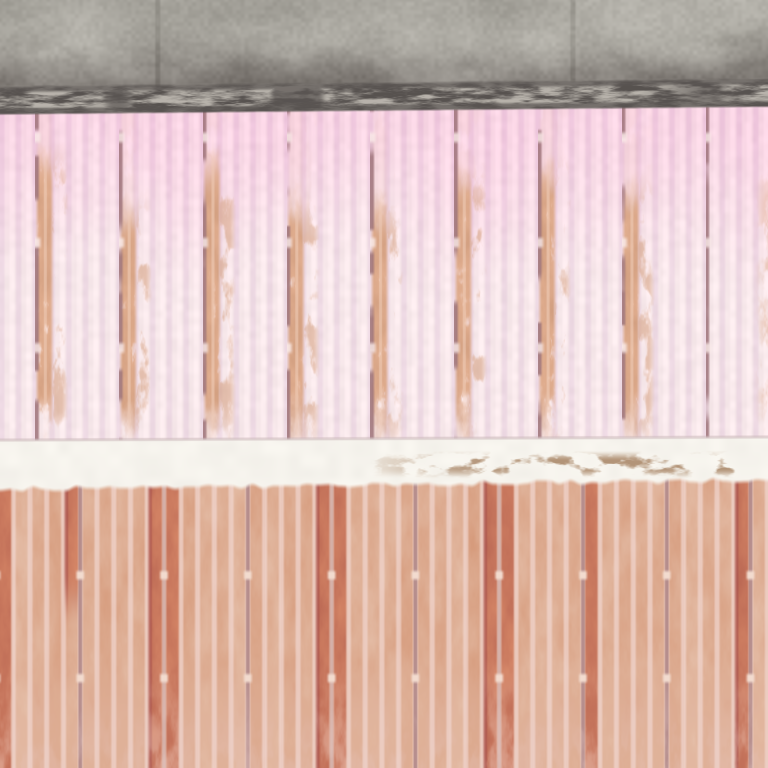
This texture is drawn by a WebGL 2 fragment shader. Its source:

```glsl
#version 300 es
precision highp float;
// Weathered metal roofs: pale pink ribbed panels with rust, a white ridge, rusty panels and a concrete strip.
uniform vec2 u_resolution;
out vec4 outColor;

const float PANEL = 0.1091;
const float RIBS = 5.0;
const vec3 RUST = vec3(0.86, 0.66, 0.54);
const vec3 SEAM = vec3(0.60, 0.43, 0.45);

float hash(vec2 p) {
  p = fract(p * vec2(0.1031, 0.1137));
  p += dot(p, p.yx + 33.33);
  return fract((p.x + p.y) * p.x * 17.0);
}

float noise(vec2 p) {
  vec2 i = floor(p), f = fract(p);
  f = f * f * (3.0 - 2.0 * f);
  i += 100.0;
  float low = mix(hash(i), hash(i + vec2(1, 0)), f.x);
  float high = mix(hash(i + vec2(0, 1)), hash(i + vec2(1, 1)), f.x);
  return mix(low, high, f.y);
}

float fbm(vec2 p) {
  float sum = 0.0, gain = 0.533;
  for (int i = 0; i < 4; i++) {
    sum += gain * noise(p);
    p = p * 2.03 + 7.1;
    gain *= 0.5;
  }
  return sum;
}

// Soft line of the given half width around d = 0.
float line(float d, float halfWidth) {
  return 1.0 - smoothstep(halfWidth * 0.4, halfWidth * 1.6, abs(d));
}

// Soft interval from a to b.
float band(float x, float a, float b, float soft) {
  return smoothstep(a - soft, a + soft, x) - smoothstep(b - soft, b + soft, x);
}

// Distance to the nearest integer.
float nearest(float x) {
  return abs(fract(x + 0.5) - 0.5);
}

vec3 concrete(vec2 uv) {
  float cloud = fbm(uv * vec2(9.0, 16.0));
  float grain = noise(uv * 190.0) - 0.5;
  float shade = smoothstep(0.885, 0.965, uv.y + 0.06 * (cloud - 0.5));
  vec3 color = mix(vec3(0.49, 0.47, 0.45), vec3(0.67, 0.66, 0.63), shade);
  color += 0.16 * (cloud - 0.5) + 0.05 * grain;
  return color - 0.07 * line(nearest(uv.x * 1.85 + 0.62), 0.006);
}

vec3 gutter(vec2 uv, float base) {
  float h = (uv.y - base) / 0.036;
  float streak = fbm(uv * vec2(38.0, 190.0));
  vec3 color = mix(vec3(0.34, 0.32, 0.31), vec3(0.72, 0.70, 0.67), smoothstep(0.25, 0.75, streak));
  float dark = max(line(h - 0.93, 0.12), line(h - 0.1, 0.12));
  dark = max(dark, smoothstep(0.58, 0.72, noise(vec2(uv.x * 13.0, 4.0))));
  return mix(color, vec3(0.35, 0.33, 0.32), 0.7 * dark);
}

vec3 pinkRoof(vec2 uv) {
  float p = (uv.x - 0.046) / PANEL;
  float cell = floor(p), f = fract(p);
  float blotch = fbm(uv * vec2(8.0, 6.0));
  float top = smoothstep(0.60, 0.87, uv.y + 0.12 * (blotch - 0.5));
  vec3 color = mix(vec3(0.965, 0.905, 0.915), vec3(0.97, 0.83, 0.89), top);
  color -= vec3(0.035, 0.055, 0.025) * line(nearest(f * RIBS), 0.16);
  color += 0.025 * line(nearest(f * RIBS + 0.4), 0.14) + 0.03 * (noise(uv * 110.0) - 0.5);

  // Rust bleeds to the right of each seam, except on the last panel.
  float rusty = step(-0.5, cell) * step(cell, 7.5);
  float wear = fbm(vec2(uv.x * 65.0, uv.y * 30.0) + cell * 3.7);
  float start = 0.80 - 0.08 * hash(vec2(cell, 5.0));
  float length = band(uv.y + 0.05 * (wear - 0.5), 0.455, start, 0.035);
  float core = band(f, 0.02, 0.20, 0.03) * smoothstep(0.22, 0.45, wear + 0.15 * length);
  float stain = band(f, 0.15, 0.36, 0.05) * smoothstep(0.46, 0.68, wear) * 0.6;
  color = mix(color, RUST - 0.10 * (wear - 0.45), rusty * max(core, stain) * (0.1 + 0.9 * length));
  color = mix(color, RUST, 0.5 * smoothstep(0.98, 1.0, uv.x) * smoothstep(0.38, 0.62, wear) * length);
  color = mix(color, vec3(0.96, 0.84, 0.77), 0.45 * rusty * length * line(f - 0.12, 0.018));

  // Broken dark seam with pale fasteners.
  float broken = smoothstep(0.28, 0.50, noise(vec2(cell * 9.3, uv.y * 32.0)));
  color = mix(color, SEAM, 0.8 * line(f - 0.01, 0.032) * broken * step(-0.5, cell));
  float fastener = line(nearest((uv.y - 0.547) / 0.137), 0.045);
  return mix(color, vec3(0.98, 0.92, 0.91), 0.8 * fastener * line(f - 0.01, 0.05));
}

vec3 whiteRidge(vec2 uv) {
  float dirt = smoothstep(0.52, 0.72, fbm(uv * vec2(34.0, 70.0)));
  float place = smoothstep(0.42, 0.65, uv.x) * line(uv.y - 0.395, 0.012);
  vec3 color = vec3(0.965, 0.955, 0.93) + 0.03 * (noise(uv * 60.0) - 0.5);
  return mix(color, vec3(0.70, 0.58, 0.47), dirt * place);
}

vec3 rustyRoof(vec2 uv) {
  float p = (uv.x - 0.1045) / PANEL + 0.5;
  float cell = floor(p), f = fract(p) - 0.5;
  float wear = fbm(uv * vec2(60.0, 24.0));
  float strip = hash(vec2(floor(p * RIBS + 0.5), 11.0));
  vec3 color = mix(vec3(0.89, 0.73, 0.64), vec3(0.84, 0.61, 0.49), 0.5 * strip + 0.9 * (wear - 0.25));

  // Deep rust beside the odd seams, and on one side of a few others.
  float both = mod(cell, 2.0) * step(cell, 5.5);
  float left = max(both, max(step(7.5, cell), (1.0 - step(0.5, abs(cell))) * smoothstep(0.18, 0.26, uv.y)));
  float right = max(both, 1.0 - step(0.5, abs(cell - 6.0)));
  float deep = left * band(f, -0.19, -0.02, 0.02) + right * band(f, 0.02, 0.18, 0.02);
  vec3 red = mix(vec3(0.70, 0.36, 0.29), vec3(0.82, 0.50, 0.38), wear + 0.2 * smoothstep(-0.18, -0.06, f));
  color = mix(color, red, 0.92 * deep);
  color = mix(color, vec3(0.65, 0.31, 0.30), 0.6 * left * line(f + 0.17, 0.025));

  // Pale ribs, thin seams and fasteners.
  float rib = line(nearest(f * RIBS), 0.15);
  color = mix(color, vec3(0.94, 0.83, 0.80), rib * (0.75 - 0.45 * deep));
  color = mix(color, SEAM, 0.65 * line(f, 0.022) * (1.0 - 0.6 * both));
  float fastener = line(nearest((uv.y - 0.117) / 0.134), 0.04) * line(f, 0.045);
  color = mix(color, vec3(0.95, 0.86, 0.81), fastener);
  float fade = 1.0 - smoothstep(0.0, 0.16, uv.y);
  return mix(color, vec3(0.93, 0.83, 0.81), 0.35 * fade * smoothstep(0.3, 0.7, wear));
}

void main() {
  vec2 uv = gl_FragCoord.xy / u_resolution;
  float eave = 0.851 + 0.010 * uv.x;
  float ridgeTop = 0.427 + 0.004 * uv.x;
  float ridgeBase = 0.363 + 0.012 * uv.x + 0.006 * (noise(vec2(uv.x * 70.0, 2.0)) - 0.5);

  // Stack the bands from bottom to top.
  vec3 color = mix(rustyRoof(uv), whiteRidge(uv), smoothstep(-0.004, 0.004, uv.y - ridgeBase));
  color = mix(color, pinkRoof(uv), smoothstep(-0.002, 0.002, uv.y - ridgeTop));
  color = mix(color, vec3(0.78, 0.70, 0.71), 0.5 * line(uv.y - ridgeTop, 0.002));
  color = mix(color, gutter(uv, eave), smoothstep(-0.002, 0.002, uv.y - eave));
  color = mix(color, concrete(uv), smoothstep(-0.003, 0.003, uv.y - eave - 0.036));
  outColor = vec4(clamp(color, 0.0, 1.0), 1.0);
}
```
